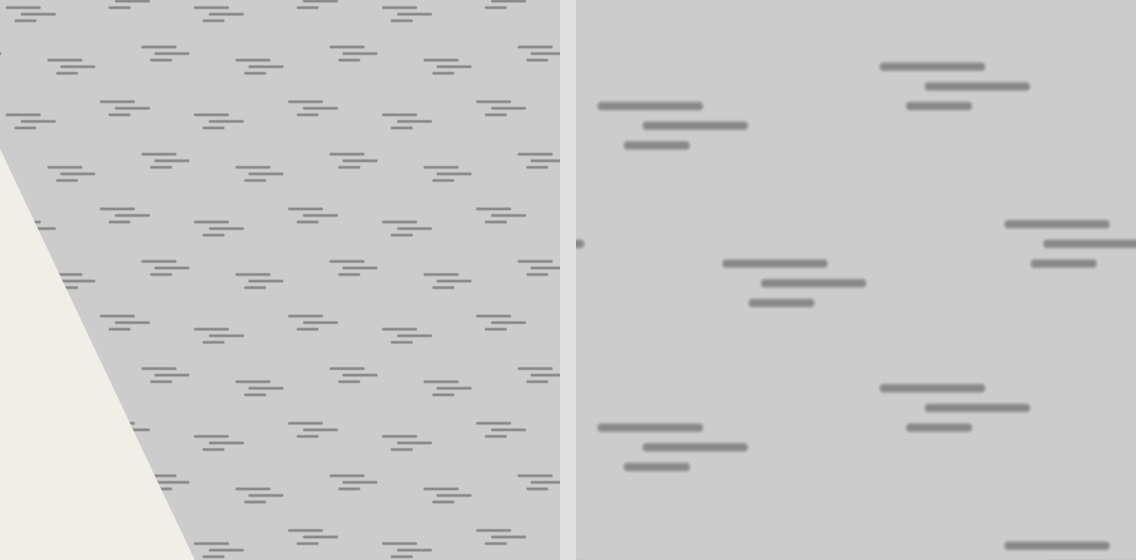
Left, the full canvas; right, a detail of the centre.
Reproduce this pattern procedurally as a WebGL 1 fragment shader.

```glsl
precision highp float;
// Staggered clusters of three grey dashes on light grey, cut by a cream corner wedge.

uniform vec2 u_resolution;

const float UNITS = 512.0;               // design units across the canvas height
const vec2 CELL = vec2(86.0, 98.0);      // spacing of clusters within one lattice
const float COLUMN_RISE = 12.0;          // lift of every second column
const float MARGIN = 8.0;                // room around a cluster inside its cell
const float DASH_RADIUS = 1.25;
const float DASH_BLUR = 0.95;

const vec3 GROUND = vec3(0.80);
const vec3 DASH = vec3(0.535);
const vec3 CREAM = vec3(0.945, 0.935, 0.91);

// Coverage of the region where the signed distance is negative.
float coverage(float dist, float softness) {
  return 1.0 - smoothstep(-softness, softness, dist);
}

// Distance to a rounded horizontal dash that starts at the given corner.
float dashDistance(vec2 p, vec2 start, float len) {
  vec2 q = p - start;
  q.x -= clamp(q.x, DASH_RADIUS, len - DASH_RADIUS);
  return length(q) - DASH_RADIUS;
}

// Three stacked dashes: long, long and indented, short.
float clusterDistance(vec2 p, float indent) {
  float d = dashDistance(p, vec2(0.0), 32.0);
  d = min(d, dashDistance(p, vec2(indent, 6.0), 32.0));
  return min(d, dashDistance(p, vec2(8.0, 12.0), 20.0));
}

// Repeats the cluster from an origin, with alternate columns raised.
float latticeDistance(vec2 p, vec2 origin, float indent) {
  vec2 q = p - origin + MARGIN;
  float odd = mod(floor(q.x / CELL.x), 2.0);
  q.y += COLUMN_RISE * odd;
  return clusterDistance(mod(q, CELL) - MARGIN, indent);
}

// Signed distance to the line through a and b, negative on the lower left.
float lineDistance(vec2 p, vec2 a, vec2 b) {
  vec2 along = normalize(b - a);
  return dot(p - a, vec2(along.y, -along.x));
}

void main() {
  // Design space runs downwards from the top left.
  vec2 p = vec2(gl_FragCoord.x, u_resolution.y - gl_FragCoord.y);
  p *= UNITS / u_resolution.y;
  float pixel = UNITS / u_resolution.y;

  // Two interleaved lattices of dash clusters
  float dashes = latticeDistance(p, vec2(5.3, 7.0), 13.7);
  dashes = min(dashes, latticeDistance(p, vec2(43.3, 55.0), 11.8));
  vec3 color = mix(GROUND, DASH, coverage(dashes, max(DASH_BLUR, 0.7 * pixel)));

  // Plain wedge over the lower left corner
  float wedge = lineDistance(p, vec2(0.0, 136.0), vec2(178.0, 512.0));
  color = mix(color, CREAM, coverage(wedge, 0.7 * pixel));

  gl_FragColor = vec4(color, 1.0);
}
```
